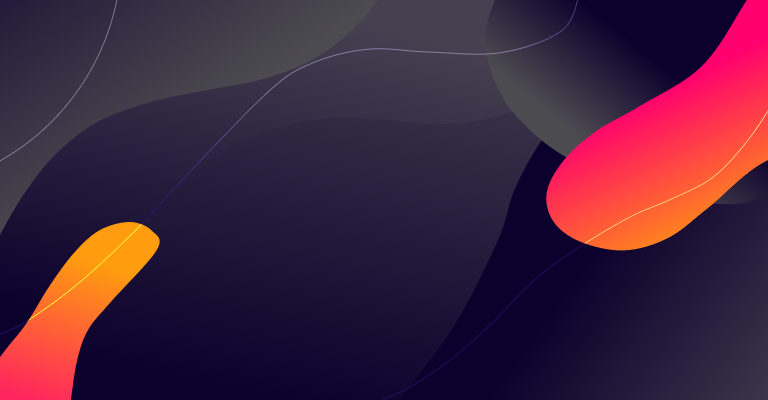
This background is drawn by a WebGL 2 fragment shader. Its source:

```glsl
#version 300 es
precision highp float;
// Abstract night-toned backdrop: layered slate hills, two glowing liquid blobs
// and thin flowing lines. Each outline is a Catmull-Rom spline turned into a
// signed distance, then filled with a linear two-colour gradient.

uniform vec2 u_resolution;
out vec4 outColor;

const int KNOTS = 14;
const int STEPS = 8;                     // straight pieces per spline span
const vec2 CANVAS = vec2(192.0, 100.0);  // design space, y up

const vec3 NAVY   = vec3(0.048, 0.004, 0.175);
const vec3 SLATE  = vec3(0.275, 0.255, 0.315);
const vec3 ASH    = vec3(0.300, 0.295, 0.315);
const vec3 PINK   = vec3(1.00, 0.00, 0.43);
const vec3 ROSE   = vec3(1.00, 0.14, 0.37);
const vec3 ORANGE = vec3(1.00, 0.50, 0.13);
const vec3 AMBER  = vec3(1.00, 0.61, 0.06);
const vec3 LILAC  = vec3(0.62, 0.59, 0.74);
const vec3 INDIGO = vec3(0.16, 0.10, 0.48);
const vec3 LEMON  = vec3(1.00, 0.93, 0.18);
const vec3 CREAM  = vec3(1.00, 0.82, 0.50);

vec2 catmullRom(vec2 a, vec2 b, vec2 c, vec2 d, float t) {
  return b + 0.5 * t * (c - a + t * (2.0 * a - 5.0 * b + 4.0 * c - d
       + t * (3.0 * (b - c) + d - a)));
}

// Distance to a spline; negative inside when all spans are used (closed loop).
float splineDistance(vec2 p, vec2 knots[KNOTS], int spans) {
  float nearest = 1e6, side = 1.0;
  vec2 from = knots[1];
  for (int i = 0; i < spans; i++) {
    vec2 a = knots[i];
    vec2 b = knots[(i + 1) % KNOTS];
    vec2 c = knots[(i + 2) % KNOTS];
    vec2 d = knots[(i + 3) % KNOTS];
    for (int j = 1; j <= STEPS; j++) {
      vec2 to = catmullRom(a, b, c, d, float(j) / float(STEPS));
      vec2 e = to - from, w = p - from;
      vec2 gap = w - e * clamp(dot(w, e) / dot(e, e), 0.0, 1.0);
      nearest = min(nearest, dot(gap, gap));
      // Even-odd rule: flip on each edge crossed by a ray to the right.
      if ((from.y > p.y) != (to.y > p.y) && w.x < e.x * w.y / e.y) side = -side;
      from = to;
    }
  }
  return side * sqrt(nearest);
}

// Position along the axis from a to b, clamped to 0..1.
float ramp(vec2 p, vec2 a, vec2 b) {
  vec2 axis = b - a;
  return clamp(dot(p - a, axis) / dot(axis, axis), 0.0, 1.0);
}

float fill(float dist, float pixel) {
  return clamp(0.5 - dist / pixel, 0.0, 1.0);
}

float stroke(float dist, float pixel) {
  return fill(abs(dist) - 0.12, pixel);
}

void main() {
  vec2 p = gl_FragCoord.xy / u_resolution * CANVAS;
  float pixel = CANVAS.y / u_resolution.y;

  // Backdrop: slate haze left of a seam hidden under the hill and the disc.
  vec3 haze = mix(NAVY, SLATE, ramp(p, vec2(66, 8), vec2(88, 96)));
  vec3 night = mix(NAVY, SLATE, 0.85 * ramp(p, vec2(147, 35), vec2(195, 0)));
  vec3 color = mix(haze, night, step(136.0 + 0.683 * (p.y - 70.0), p.x));

  // Central hill.
  float hill = splineDistance(p, vec2[KNOTS](vec2(-20, -15), vec2(38, 46.5), vec2(49, 56.5),
    vec2(60, 64.3), vec2(73, 69), vec2(88, 70.6), vec2(115, 69.2), vec2(145, 76), vec2(135.5, 65),
    vec2(128.6, 52.5), vec2(124.5, 40), vec2(113.5, 18.5), vec2(100, 0), vec2(85, -22)), KNOTS);
  color = mix(color, mix(NAVY, SLATE, ramp(p, vec2(64, 1), vec2(87, 111))), fill(hill, pixel));

  // Ashen cloud in the upper left.
  float cloud = splineDistance(p, vec2[KNOTS](vec2(101, 110), vec2(94.5, 100), vec2(87.5, 92),
    vec2(78, 85), vec2(66, 80.3), vec2(52, 77.5), vec2(38, 74.6), vec2(24, 69.3), vec2(13.5, 61),
    vec2(6, 51.5), vec2(0, 41.3), vec2(-7, 28), vec2(-40, 20), vec2(-30, 120)), KNOTS);
  color = mix(color, mix(NAVY, ASH, ramp(p, vec2(-17, 124), vec2(32, 55))), fill(cloud, pixel));

  // Soft disc in the upper right.
  float disc = splineDistance(p, vec2[KNOTS](vec2(123.7, 100), vec2(121.3, 90), vec2(124, 79),
    vec2(130, 70), vec2(141, 61), vec2(158, 53.5), vec2(180, 49), vec2(192, 51.3), vec2(210, 60),
    vec2(225, 80), vec2(220, 110), vec2(190, 130), vec2(150, 130), vec2(130, 112)), KNOTS);
  color = mix(color, mix(ASH, NAVY, ramp(p, vec2(136, 72.5), vec2(153, 93.6))), fill(disc, pixel));

  // Liquid blobs: pink on the right, amber on the left.
  float pinkBlob = fill(splineDistance(p, vec2[KNOTS](vec2(186.7, 100), vec2(175.5, 83.5),
    vec2(160, 73.5), vec2(149, 67.2), vec2(141, 60), vec2(136.7, 52), vec2(138.3, 44.7),
    vec2(145, 39.6), vec2(156, 37.4), vec2(167, 40.5), vec2(177, 48), vec2(192, 60),
    vec2(212, 65), vec2(200, 122)), KNOTS), pixel);
  color = mix(color, mix(PINK, ORANGE, ramp(p, vec2(160, 75), vec2(175, 45))), pinkBlob);
  float amberBlob = fill(splineDistance(p, vec2[KNOTS](vec2(0, 10.7), vec2(6.5, 19),
    vec2(12.5, 28.7), vec2(18.7, 37), vec2(25, 42.5), vec2(32.5, 44.5), vec2(38, 42.3),
    vec2(39.2, 37.5), vec2(27.5, 24.3), vec2(22, 17.5), vec2(19.3, 10), vec2(17.7, 0),
    vec2(16, -12), vec2(-10, -4)), KNOTS), pixel);
  color = mix(color, mix(AMBER, ROSE, ramp(p, vec2(24, 34), vec2(12.5, -2))), amberBlob);

  // Thin lines, brighter where they cross a blob.
  float arc = length(p - vec2(-29.4, 111.85)) - 59.8;
  color = mix(color, LILAC, 0.7 * stroke(arc, pixel));
  float longLine = splineDistance(p, vec2[KNOTS](vec2(144, 108), vec2(144.5, 100.5), vec2(140, 92),
    vec2(125, 86.8), vec2(107, 87), vec2(92, 87.7), vec2(78, 84.2), vec2(67, 77), vec2(46, 55.5),
    vec2(35, 43.5), vec2(20, 29.5), vec2(6.7, 19.7), vec2(-1, 16), vec2(-8, 13)), KNOTS - 3);
  float pale = smoothstep(48.0, 84.0, p.y) * (1.0 - 0.6 * smoothstep(125.0, 145.0, p.x));
  vec3 longInk = mix(mix(INDIGO, LILAC, pale), LEMON, amberBlob);
  color = mix(color, longInk, mix(0.75, 1.0, amberBlob) * stroke(longLine, pixel));
  float lowLine = splineDistance(p, vec2[KNOTS](vec2(200, 85), vec2(192.5, 73), vec2(186, 63.7),
    vec2(178, 55.5), vec2(168, 50.3), vec2(158, 46), vec2(146, 39), vec2(135, 31.2), vec2(129, 25.5),
    vec2(122.5, 18.7), vec2(112.5, 10), vec2(102, 3), vec2(94, -0.5), vec2(86, -3)), KNOTS - 3);
  color = mix(color, mix(INDIGO, CREAM, pinkBlob), mix(0.6, 0.9, pinkBlob) * stroke(lowLine, pixel));

  outColor = vec4(color, 1.0);
}
```
